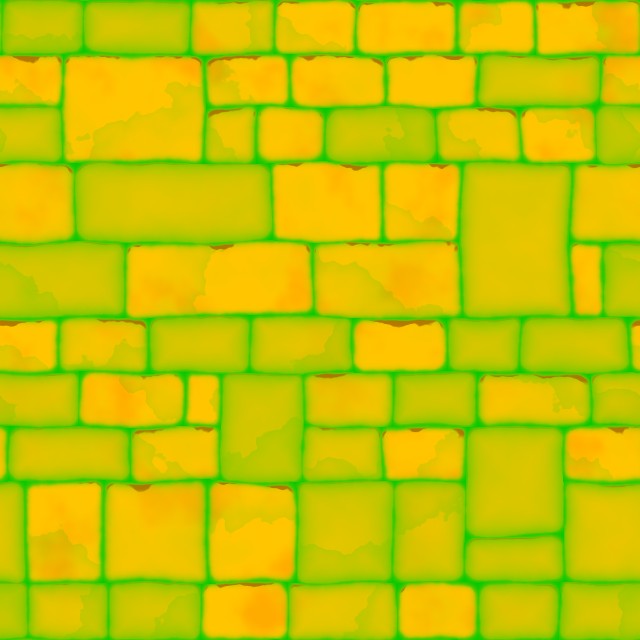
Give the GLSL for this texture map, as a Shadertoy shader.

```glsl
// Coursed rubble wall as a height-tinted map: green mortar, yellow and amber stones.
// Each course is cut by jittered joints, a few tall blocks interrupt the courses,
// and every stone is a rounded box with its own relief, flaked ledges and top chips.

#define COURSES 10
#define TALL_BLOCKS 5
#define JOINT_JITTER 0.36
#define JOINT_SNAP 0.036
#define GAP 0.0030
#define CORNER 0.019
#define WARP 0.007
#define MORTAR_FALLOFF 0.004
#define CHIP_DEPTH 0.022
#define CHIP_COLOR vec3(0.66, 0.43, 0.0)

// Course: lower edge (measured downward), stone count, joint phase.
const vec3 courses[COURSES] = vec3[COURSES](
    vec3(.085, 7., .98), vec3(.167, 6., .63), vec3(.254, 7., .67),
    vec3(.378, 4., .55), vec3(.495, 4., .85), vec3(.583, 7., .77),
    vec3(.666, 6., .60), vec3(.752, 7., .27), vec3(.910, 7., .15),
    vec3(1.00, 7., .26));

// Blocks that break the courses: left, top, right, bottom.
const vec4 tallBlocks[TALL_BLOCKS] = vec4[TALL_BLOCKS](
    vec4(.098, .085, .319, .254), vec4(.720, .254, .892, .495),
    vec4(.345, .583, .475, .752), vec4(.727, .666, .882, .837),
    vec4(.727, .837, .882, .910));

vec2 hash2(vec2 p) {
    vec3 q = fract(p.xyx * vec3(.1031, .1030, .0973));
    q += dot(q, q.yzx + 33.33);
    return fract((q.xx + q.yz) * q.zy);
}

float cornerSlope(vec2 cell, vec2 offset, float period) {
    float angle = 6.2832 * hash2(mod(cell, period) + period).x;
    return dot(vec2(cos(angle), sin(angle)), offset);
}

// Gradient noise that tiles over the unit square.
float tileNoise(vec2 uv, float period) {
    vec2 p = uv * period, i = floor(p), f = p - i;
    vec2 u = f * f * f * (f * (f * 6. - 15.) + 10.), e = vec2(1, 0);
    float low = mix(cornerSlope(i, f, period), cornerSlope(i + e, f - e, period), u.x);
    float high = mix(cornerSlope(i + e.yx, f - e.yx, period),
                     cornerSlope(i + 1., f - 1., period), u.x);
    return mix(low, high, u.y);
}

float fbm(vec2 uv, float period) {
    float sum = 0., amp = 1.;
    for (int k = 0; k < 4; k++, amp *= .5, period *= 2.) sum += amp * tileNoise(uv, period);
    return sum;
}

// Upright joint number i of a course, snapped to a nearby tall block.
float joint(float i, float row, float y, vec3 course) {
    float jitter = JOINT_JITTER * (hash2(vec2(mod(i, course.y), row + 3.)).x - .5);
    float x = (i + course.z + jitter) / course.y;
    for (int k = 0; k < TALL_BLOCKS; k++) {
        vec4 t = tallBlocks[k];
        if (y < t.y || y >= t.w) continue;
        if (abs(x - t.x) < JOINT_SNAP) x = t.x;
        if (abs(x - t.z) < JOINT_SNAP) x = t.z;
    }
    return x;
}

// Bounds of the stone that holds p, and its identity for hashing.
vec4 stoneBounds(vec2 p, out vec2 id) {
    int row = 0;
    while (row < COURSES - 1 && p.y >= courses[row].x) row++;
    vec3 course = courses[row];
    vec4 box = vec4(0, row > 0 ? courses[row - 1].x : 0., 1, course.x);
    for (float i = -2.; i < 9.; i++) {
        float left = joint(i, float(row), p.y, course);
        float right = joint(i + 1., float(row), p.y, course);
        if (p.x >= left && p.x < right) {
            box.xz = vec2(left, right);
            id = vec2(mod(i, course.y), row);
        }
    }
    for (int k = 0; k < TALL_BLOCKS; k++) {
        vec4 t = tallBlocks[k];
        if (p.y < t.y || p.y >= t.w) continue;
        if (p.x < t.x) box.z = min(box.z, t.x);
        else if (p.x >= t.z) box.x = max(box.x, t.z);
        else { box = t; id = vec2(k, 20); }
    }
    return box;
}

void mainImage(out vec4 fragColor, in vec2 fragCoord) {
    vec2 uv = fragCoord / iResolution.xy;
    uv.y = 1. - uv.y;
    float aa = 1. / iResolution.y;
    vec2 bend = vec2(tileNoise(uv, 9.), tileNoise(uv.yx, 11.));
    vec2 p = fract(uv + WARP * bend), id = vec2(0);
    vec4 box = stoneBounds(p, id);
    vec2 rnd = hash2(id + 41.), rnd2 = hash2(id + 87.);
    float raised = smoothstep(.05, .7, rnd.x);

    // Depth inside a slightly skewed rounded box with a rough outline.
    vec2 halfSize = .5 * (box.zw - box.xy) - GAP * mix(.75, 1.3, rnd.y);
    vec2 local = p - .5 * (box.xy + box.zw);
    float radius = min(CORNER * mix(.5, 1.1, rnd2.x), .8 * min(halfSize.x, halfSize.y));
    vec2 q = abs(local + vec2(0, local.x * .025 * (rnd2.y - .5))) - halfSize + radius;
    float depth = radius - length(max(q, 0.)) - min(max(q.x, q.y), 0.);
    depth += .0025 * fbm(uv, 28.);

    // Relief: dark mortar, then a crisp or soft shoulder up to the face.
    float grain = fbm(uv + .37, 11.);
    float face = mix(.85, 1., raised) + .06 * grain;
    float shoulder = 1. - exp(-max(depth, 0.) / mix(.013, .003, raised));
    float relief = depth < 0. ? .5 * exp(depth / MORTAR_FALLOFF) : mix(.5, face, shoulder);

    // Flaked ledges on some stones: a sharp step that fades away.
    float tilt = 6.2832 * rnd2.x;
    float ledge = dot(local, vec2(cos(tilt), sin(tilt))) - .016 + .035 * fbm(uv, 17.);
    float flake = smoothstep(-aa, aa, ledge) * exp(-max(ledge, 0.) * 28.);
    relief -= .15 * flake * step(.55, rnd2.y) * shoulder;

    // Amber stains warm the raised faces by lowering green.
    float stain = smoothstep(-.05, .65, fbm(uv + .71, 7.) + .3 * grain);
    float green = .79 - .015 * relief - .10 * stain * shoulder * raised;
    vec3 color = vec3(clamp(relief, 0., 1.), green, 0.);

    // Brown chips along the upper edges.
    float chipDepth = CHIP_DEPTH * (fbm(uv + .13, 15.) - .06) * raised;
    float chip = smoothstep(-aa, aa, chipDepth - depth) * smoothstep(-aa, aa, depth);
    chip *= 1. - smoothstep(.010, .020, p.y - box.y);
    fragColor = vec4(mix(color, CHIP_COLOR, .85 * chip), 1.);
}
```
